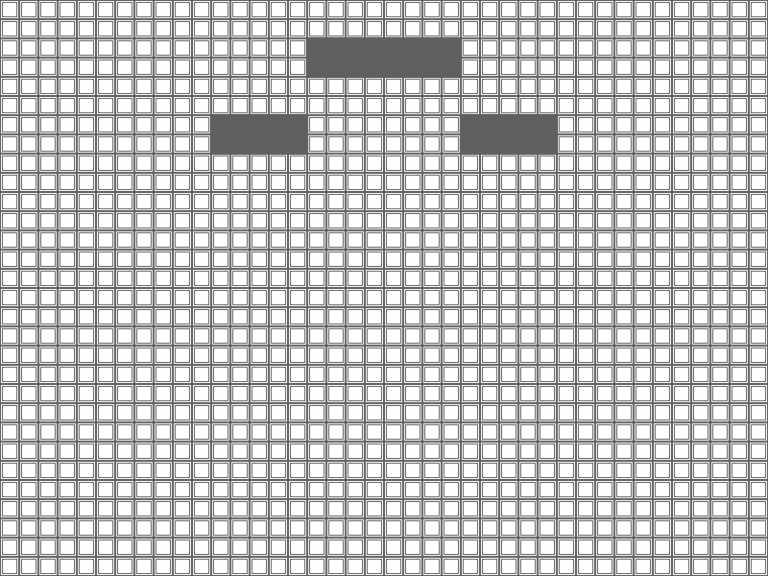
Reproduce this pattern procedurally as a Shadertoy shader.

```glsl
// A grid of double-framed white tiles with three solid grey bars near the top.

const vec2 GRID = vec2(40.0, 30.0);    // tiles across and up
const float TILE_HALF = 0.45;          // half sizes in tile units
const float FRAME_OUTER = 0.40;
const float FRAME_INNER = 0.35;
const vec3 PAPER = vec3(0.995);
const vec3 INK = vec3(0.376);

// Bars as left, bottom, right, top in tile units
const vec4 TOP_BAR = vec4(16.0, 26.0, 24.0, 28.0);
const vec4 SIDE_BAR = vec4(11.0, 22.0, 16.0, 24.0);

// Share of a pixel that a centred box covers
float boxCoverage(vec2 p, vec2 halfSize, vec2 pixel) {
    vec2 upper = min(p + 0.5 * pixel, halfSize);
    vec2 lower = max(p - 0.5 * pixel, -halfSize);
    vec2 overlap = clamp((upper - lower) / pixel, 0.0, 1.0);
    return overlap.x * overlap.y;
}

// Bar widened to take in the grid line around it
float barCoverage(vec2 p, vec4 bar, vec2 pixel) {
    vec2 center = 0.5 * (bar.xy + bar.zw);
    vec2 halfSize = 0.5 * (bar.zw - bar.xy) + 0.5 - TILE_HALF;
    return boxCoverage(p - center, halfSize, pixel);
}

void mainImage(out vec4 fragColor, in vec2 fragCoord) {
    vec2 pixel = GRID / iResolution.xy;
    vec2 p = fragCoord * pixel;
    vec2 tile = fract(p) - 0.5;

    // Tile, its inner frame and its white middle
    float paper = boxCoverage(tile, vec2(TILE_HALF), pixel)
                - boxCoverage(tile, vec2(FRAME_OUTER), pixel)
                + boxCoverage(tile, vec2(FRAME_INNER), pixel);

    // One top bar and a mirrored pair below it
    vec2 mirrored = vec2(0.5 * GRID.x - abs(p.x - 0.5 * GRID.x), p.y);
    float bars = max(barCoverage(p, TOP_BAR, pixel),
                     barCoverage(mirrored, SIDE_BAR, pixel));

    fragColor = vec4(mix(INK, PAPER, paper * (1.0 - bars)), 1.0);
}
```
